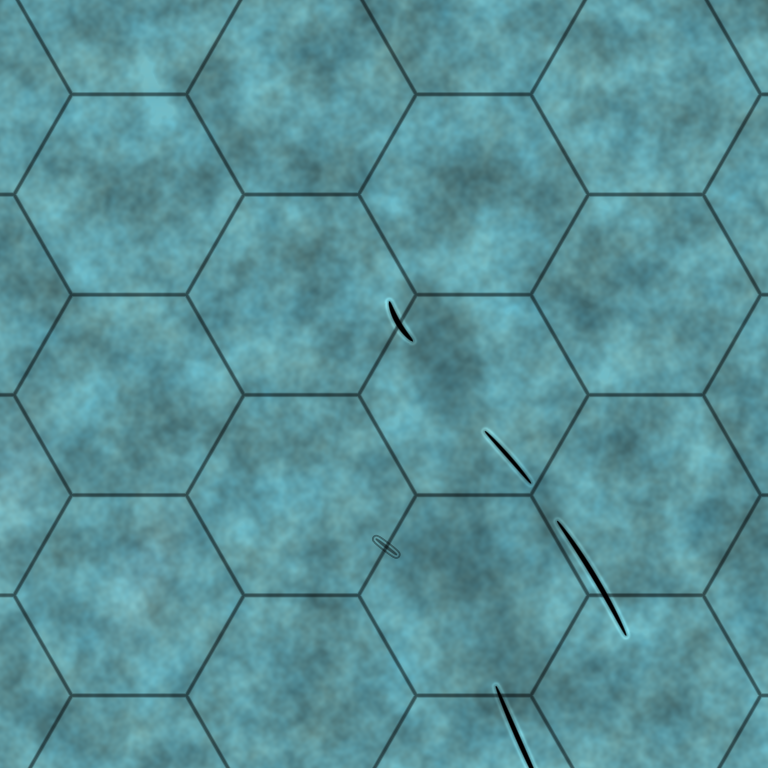
Write a three.js fragment shader that draws this pattern.

```glsl
// Weathered teal hexagon tiles with thin dark joints, smudges and black scratches.
varying vec2 vUv;

#define PERIOD vec2(0.4486, 0.2609)
#define CENTRE vec2(0.168, 0.7467)
#define JOINT_WIDTH 0.0046
#define JOINT_DARK 0.50
#define TEAL vec3(0.365, 0.592, 0.622)
#define MOTTLE_FREQ 9.0
#define MOTTLE_DEPTH 0.27
#define TINT_DEPTH 0.05
#define CELL_VARIATION 0.04
#define SMUDGE_DEPTH 0.20
#define HALO_GAIN 0.22

float hash(vec2 p) {
  vec3 q = fract(vec3(p.xyx) * 0.1031);
  q += dot(q, q.yzx + 33.33);
  return fract((q.x + q.y) * q.z);
}

float gradientDot(vec2 cell, vec2 offset) {
  float angle = 6.2832 * hash(cell);
  return dot(vec2(cos(angle), sin(angle)), offset);
}

float gradientNoise(vec2 p) {
  vec2 i = floor(p), f = fract(p);
  vec2 u = f * f * f * (f * (f * 6.0 - 15.0) + 10.0);
  vec2 e = vec2(1.0, 0.0);
  return mix(mix(gradientDot(i, f), gradientDot(i + e, f - e), u.x),
             mix(gradientDot(i + e.yx, f - e.yx), gradientDot(i + 1.0, f - 1.0), u.x), u.y);
}

float fbm(vec2 p) {
  float sum = 0.0, amp = 1.0;
  for (int i = 0; i < 5; i++) {
    sum += amp * gradientNoise(p);
    p = mat2(1.5, 1.1, -1.1, 1.5) * p + 17.3;
    amp *= 0.78;
  }
  return sum;
}

// xy: offset from the nearest hexagon centre, zw: that centre (row height = 1)
vec4 hexCell(vec2 p) {
  vec2 s = vec2(1.7320508, 1.0);
  vec2 a = mod(p + 0.5 * s, s) - 0.5 * s;
  vec2 b = mod(p, s) - 0.5 * s;
  vec2 g = dot(a, a) < dot(b, b) ? a : b;
  return vec4(g, p - g);
}

float hexEdge(vec2 g) {
  g = abs(g);
  return 0.5 - max(g.y, 0.5 * g.y + 0.8660254 * g.x);
}

// Signed distance to a bowed stroke with tapered ends
float strokeDistance(vec2 p, vec2 a, vec2 b, float bow, float halfWidth) {
  vec2 dir = normalize(b - a);
  float len = distance(a, b);
  float along = dot(p - a, dir);
  float t = clamp(along / len, 0.0, 1.0);
  float arch = 4.0 * t * (1.0 - t);
  float across = dot(p - a, vec2(-dir.y, dir.x)) - bow * arch;
  return length(vec2(along - t * len, across)) - halfWidth * sqrt(arch);
}

// Soft elongated stain: radii along and across its axis
float smudge(vec2 p, vec2 centre, float angle, vec2 radii) {
  p -= centre;
  float c = cos(angle), s = sin(angle);
  p = vec2(c * p.x + s * p.y, c * p.y - s * p.x) / radii;
  return exp(-dot(p, p));
}

void main() {
  vec2 uv = vUv;

  // Hexagon grid
  vec4 hex = hexCell((uv - CENTRE) / PERIOD * vec2(1.7320508, 1.0));
  float edge = hexEdge(hex.xy) * PERIOD.y;
  float cellTone = hash(floor(hex.zw * 2.0 + 0.5) + 40.0) - 0.5;

  // Mottled glaze with a slight drift between green and blue
  float tone = 1.0 + MOTTLE_DEPTH * fbm(uv * MOTTLE_FREQ + 3.7) + CELL_VARIATION * cellTone;
  float tint = TINT_DEPTH * fbm(uv * MOTTLE_FREQ * 1.4 + 51.0);
  vec3 color = TEAL * clamp(tone, 0.68, 1.24) * (1.0 + tint * vec3(-1.6, 0.0, 0.7));

  // Dark stains and pale worn patches
  float stain = smudge(uv, vec2(0.575, 0.52), -1.45, vec2(0.12, 0.035))
              + smudge(uv, vec2(0.62, 0.23), -0.95, vec2(0.14, 0.055))
              + smudge(uv, vec2(0.73, 0.31), -0.9, vec2(0.08, 0.030))
              + 0.8 * smudge(uv, vec2(0.305, 0.825), -0.8, vec2(0.05, 0.025));
  float worn = smudge(uv, vec2(0.19, 0.25), 1.2, vec2(0.09, 0.04))
             + smudge(uv, vec2(0.02, 0.38), 1.4, vec2(0.09, 0.04));
  color *= 1.0 - SMUDGE_DEPTH * min(stain, 1.3);
  color += vec3(0.045, 0.035, 0.035) * worn;

  // Joints with a faint shaded border
  float joint = 1.0 - smoothstep(0.15 * JOINT_WIDTH, 0.85 * JOINT_WIDTH, edge);
  color *= (1.0 - JOINT_DARK * joint) * (1.0 - 0.06 * exp(-edge / 0.008));

  // Scratches with a pale rim
  float d = strokeDistance(uv, vec2(0.507, 0.607), vec2(0.537, 0.556), -0.004, 0.0030);
  d = min(d, strokeDistance(uv, vec2(0.632, 0.438), vec2(0.691, 0.371), 0.001, 0.0020));
  d = min(d, strokeDistance(uv, vec2(0.726, 0.321), vec2(0.815, 0.173), 0.004, 0.0028));
  d = min(d, strokeDistance(uv, vec2(0.646, 0.106), vec2(0.706, -0.030), -0.001, 0.0026));
  color *= 1.0 + HALO_GAIN * exp(-pow((d - 0.0042) / 0.0020, 2.0));
  color *= smoothstep(-0.0008, 0.0018, d);

  // Faint outlined nick
  float nick = strokeDistance(uv, vec2(0.490, 0.298), vec2(0.516, 0.278), 0.0, 0.0010);
  color *= 1.0 - 0.35 * (1.0 - smoothstep(0.0004, 0.0020, abs(nick - 0.0045)));
  color *= 1.0 - 0.45 * (1.0 - smoothstep(0.0, 0.0020, nick));

  gl_FragColor = vec4(color, 1.0);
}
```
